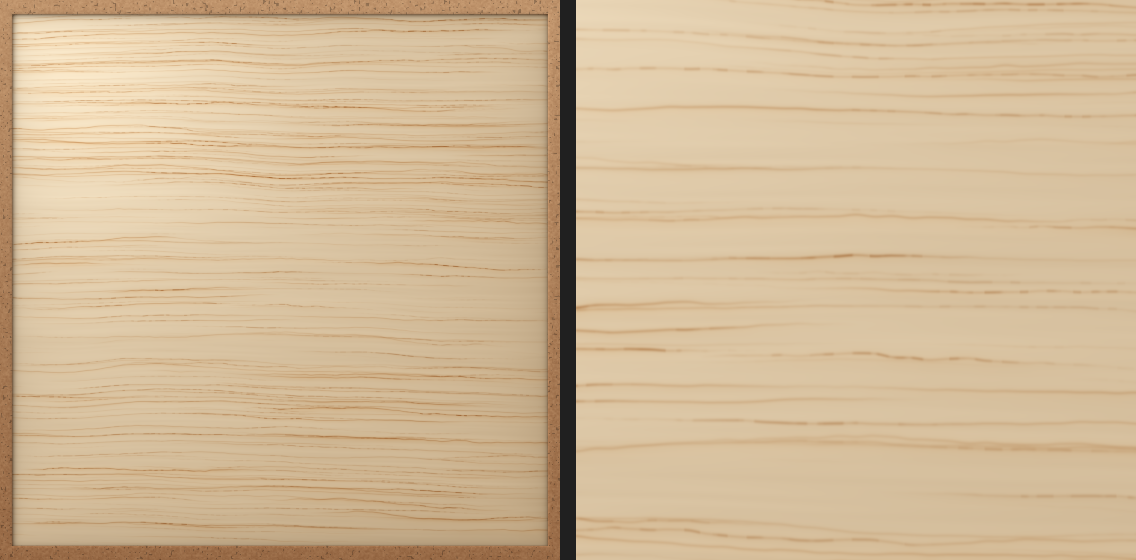
Left, the full canvas; right, a detail of the centre.
Give the GLSL for this texture, as a WebGL 2 fragment shader.

```glsl
#version 300 es
precision highp float;
// Pale wooden panel in a thin cork frame, lit from the upper left.
// Layers of jittered, wavy rows give broken grain lines with warm halos;
// smooth tone gradients and edge shadows do the lighting.
uniform vec2 u_resolution;
out vec4 fragColor;

#define WOOD_MID vec3(0.85, 0.765, 0.635)
#define WOOD_STEP vec3(0.09, 0.103, 0.112)
#define GRAIN_TINT vec3(0.80, 0.64, 0.48)
#define HALO_TINT vec3(0.97, 0.89, 0.78)
#define CORK_DARK vec3(0.58, 0.40, 0.26)
#define CORK_LIGHT vec3(0.77, 0.60, 0.44)
#define FRAME_WIDTH vec2(0.022, 0.0255)
#define LINE_WIDTH 0.0011
#define WAVINESS 0.022

float hash(vec2 p) {
    p = fract(p * vec2(123.34, 456.21));
    p += dot(p, p + 45.32);
    return fract(p.x * p.y);
}

float noise(vec2 p) {
    vec2 cell = floor(p), f = fract(p);
    f = f * f * (3.0 - 2.0 * f);
    float low = mix(hash(cell), hash(cell + vec2(1, 0)), f.x);
    float high = mix(hash(cell + vec2(0, 1)), hash(cell + vec2(1, 1)), f.x);
    return mix(low, high, f.y);
}

// One layer of broken grain lines: x = thin core, y = soft halo.
vec2 grainLayer(vec2 p, float rows, float seed, float density) {
    float v = p.y * rows;
    float width = max(LINE_WIDTH, 0.6 / u_resolution.y);
    vec2 sum = vec2(0.0);
    for (int k = -1; k <= 1; k++) {
        float row = floor(v) + float(k);
        float id = hash(vec2(row, seed));
        float wave = noise(vec2(p.x * 6.0 + id * 30.0, row * 3.0 + seed)) - 0.5;
        float ripple = noise(vec2(p.x * 28.0, row * 7.0 + seed)) - 0.5;
        float jag = noise(vec2(p.x * 90.0, row * 9.0 + seed)) - 0.5;
        float bend = wave * 0.5 + ripple * 0.13 + jag * 0.05;
        float d = (v - row - 0.5 - (id - 0.5) * 0.7 - bend) / rows;

        // Where the line starts and stops, and its row of short pores
        float run = noise(vec2(p.x * 3.0 + id * 47.0, row * 5.0 + seed)) * 0.75;
        run += noise(vec2(p.x * 11.0 + id * 19.0, row * 17.0 + seed)) * 0.25;
        float strength = smoothstep(0.66, 1.02, run + density * 0.55) * (0.35 + 0.65 * id);
        float pores = smoothstep(0.35, 0.75, noise(vec2(p.x * 190.0, row * 11.0 + seed)));
        float patches = smoothstep(0.35, 0.85, noise(vec2(p.x * 10.0, row * 13.0 + seed)));
        float core = exp(-d * d / (width * width)) * LINE_WIDTH / width;
        float reach = (d > 0.0 ? 0.09 : 0.22) / rows;
        sum += strength * vec2(core * (0.42 + 0.75 * pores * patches), exp(-abs(d) / reach));
    }
    return sum;
}

vec3 woodPanel(vec2 uv) {
    // Broad light: falls off to the lower right, with a glow at upper left
    vec2 toGlow = uv - vec2(0.11, 0.88);
    vec2 side = abs(uv - vec2(0.46, 0.5)) * 2.0;
    float tone = 1.06 + 0.85 * (uv.y - 0.5) - 0.65 * (uv.x - 0.45);
    tone += 0.95 * exp(-dot(toGlow, toGlow) * 9.0);
    tone -= 0.32 * pow(max(side.x, side.y), 4.0);

    // Shared bending of the fibres
    vec2 p = uv;
    p.y += (noise(vec2(uv.x * 3.2, uv.y * 4.0)) - 0.5) * WAVINESS;
    p.y += (noise(vec2(uv.x * 8.0 + 5.0, uv.y * 9.0)) - 0.5) * WAVINESS * 0.3;

    // Fine fibres and wide streaks
    tone += (noise(vec2(p.x * 7.0, p.y * 260.0)) - 0.5) * 0.17;
    tone += (noise(vec2(p.x * 2.0, p.y * 42.0)) - 0.5) * 0.18;
    vec3 wood = WOOD_MID + (tone - 1.0) * WOOD_STEP;

    // Grain gathers in bands, more of them towards the top
    float band = smoothstep(0.2, 0.8, noise(vec2(p.x * 1.2, p.y * 11.0 + 3.0)));
    float density = 0.28 + 0.42 * band + 0.22 * smoothstep(0.5, 0.8, uv.y);
    density -= 0.18 * smoothstep(0.7, 1.0, side.x);
    vec2 grain = grainLayer(p, 44.0, 3.0, density);
    grain += grainLayer(p, 67.0, 17.0, density) * 0.75;
    grain += grainLayer(p, 105.0, 41.0, density) * 0.5;
    wood *= mix(vec3(1.0), HALO_TINT, min(grain.y * 0.7, 1.2));
    return wood * mix(vec3(1.0), GRAIN_TINT, min(grain.x * 0.95, 1.1));
}

vec3 corkFrame(vec2 uv) {
    float crumbs = noise(uv * 260.0) * 0.55 + noise(uv * 450.0) * 0.45;
    float light = 0.08 + 0.8 * uv.y + (crumbs - 0.5) * 0.5;
    vec3 cork = mix(CORK_DARK, CORK_LIGHT, light);
    float pits = smoothstep(0.78, 0.95, noise(uv * 310.0 + 9.0));
    return cork * (1.0 - 0.25 * pits);
}

void main() {
    vec2 uv = gl_FragCoord.xy / u_resolution;
    vec2 lowSide = uv - FRAME_WIDTH;
    vec2 highSide = 1.0 - FRAME_WIDTH - uv;
    vec2 nearest = min(lowSide, highSide);
    float inside = min(nearest.x, nearest.y);

    // Shadow cast by the frame, deepest at the left and the top
    vec3 wood = woodPanel(uv);
    float shadow = 0.50 * exp(-max(lowSide.x, 0.0) / 0.004);
    shadow += 0.50 * exp(-max(highSide.y, 0.0) / 0.004);
    shadow += 0.25 * exp(-max(highSide.x, 0.0) / 0.004);
    shadow += 0.12 * exp(-max(lowSide.y, 0.0) / 0.004);
    shadow += 0.06 * exp(-max(inside, 0.0) / 0.03);
    wood *= 1.0 - min(shadow, 0.7) * vec3(0.92, 1.0, 1.08);

    // Inner lip of the frame: lit where it faces the light
    vec3 cork = corkFrame(uv);
    float lip = exp(-max(-inside, 0.0) / 0.0025);
    float facing = (min(highSide.x, lowSide.y) < 0.0) ? 0.16 : -0.14;
    cork *= 1.0 + facing * lip;

    float edge = 0.7 / u_resolution.y;
    fragColor = vec4(mix(cork, wood, smoothstep(-edge, edge, inside)), 1.0);
}
```
